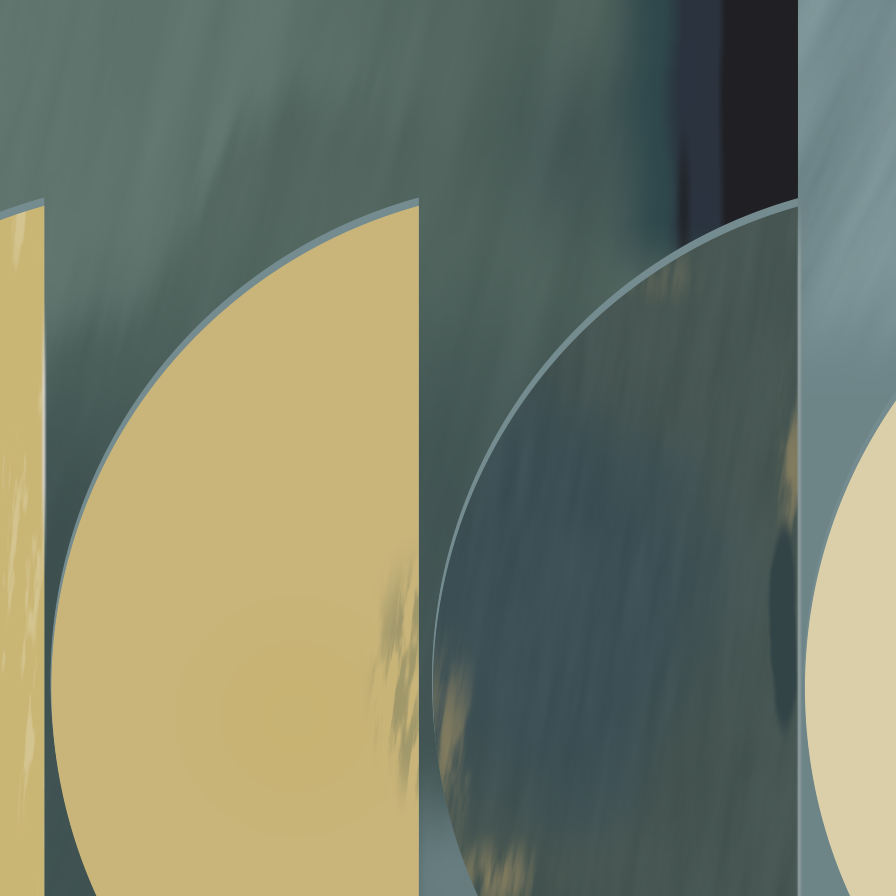
Give the GLSL for this background, as a WebGL 1 fragment shader.

```glsl
precision highp float;
// Painted panels: a row of large clipped discs with pale rims over a
// brushed grey-green wash. Discs are distance functions cut by vertical
// edges; the paint texture is value noise stretched along the strokes.

uniform vec2 u_resolution;

const float RADIUS = 0.5586;
const float CENTER_Y = 0.2318;
const vec2 RIM_SHIFT = vec2(-0.001, 0.009);
const float PANEL_EDGE = 0.8906;

const vec3 SAGE = vec3(0.375, 0.46, 0.43);
const vec3 MOSS = vec3(0.315, 0.39, 0.365);
const vec3 DEEP = vec3(0.255, 0.33, 0.325);
const vec3 MIST = vec3(0.455, 0.545, 0.56);
const vec3 OCHRE = vec3(0.79, 0.71, 0.48);
const vec3 CREAM = vec3(0.855, 0.81, 0.66);
const vec3 TAN = vec3(0.55, 0.51, 0.38);
const vec3 INK = vec3(0.125, 0.127, 0.143);

float hash(vec2 p) {
  return fract(sin(dot(p, vec2(127.1, 311.7))) * 43758.5453);
}

float noise(vec2 p) {
  vec2 i = floor(p), f = fract(p);
  f = f * f * (3.0 - 2.0 * f);
  return mix(mix(hash(i), hash(i + vec2(1.0, 0.0)), f.x),
             mix(hash(i + vec2(0.0, 1.0)), hash(i + 1.0), f.x), f.y);
}

float fbm(vec2 p) {
  float sum = 0.0, amp = 0.5;
  for (int i = 0; i < 4; i++) {
    sum += amp * noise(p);
    p = p * 2.03 + 17.3;
    amp *= 0.5;
  }
  return sum / 0.9375;
}

// Noise drawn out along a near-vertical stroke leaning by "lean"
float strokes(vec2 p, float lean, float density) {
  return fbm(vec2(p.x - lean * p.y, p.y * 0.12) * density);
}

// Soft elliptical spot, 1 at its center
float spot(vec2 p, vec2 center, vec2 radii) {
  return 1.0 - smoothstep(0.0, 1.0, length((p - center) / radii));
}

// Antialiased inside of a signed distance
float inside(float d, float px) {
  return 1.0 - smoothstep(-0.6 * px, 0.6 * px, d);
}

vec3 backdrop(vec2 p) {
  float brush = strokes(p, 0.25, 28.0);
  float cloud = fbm(p * 7.0);
  vec3 col = mix(SAGE, MOSS, smoothstep(0.2, 0.62, p.x));
  // Darker wash with a ragged upper boundary
  float top = 0.64 + 0.25 * smoothstep(0.13, 0.29, p.x);
  float wash = 1.0 - smoothstep(-0.06, 0.04, p.y - top + 0.1 * (brush - 0.5));
  col = mix(col, MOSS, 0.75 * wash);
  col = mix(col, DEEP, 1.0 - smoothstep(0.4, 0.76, p.y + 0.08 * (cloud - 0.5)));
  col = mix(col, DEEP, 0.8 * spot(p, vec2(0.64, 0.83), vec2(0.12, 0.17)));
  col = mix(col, MIST, 0.75 * smoothstep(0.44, 0.48, p.x) * (1.0 - smoothstep(0.02, 0.18, p.y)));
  // Teal, slate and ink bands beside the right panel
  float x = p.x + 0.025 * (fbm(vec2(p.x * 4.0, p.y * 9.0)) - 0.5);
  float high = smoothstep(0.66, 0.76, p.y);
  col = mix(col, vec3(0.18, 0.28, 0.295), high * smoothstep(0.66, 0.735, x));
  col = mix(col, vec3(0.165, 0.2, 0.245), high * smoothstep(0.735, 0.765, x));
  col = mix(col, INK, 0.8 * spot(p, vec2(0.763, 0.77), vec2(0.012, 0.11)));
  col = mix(col, INK, smoothstep(0.8, 0.81, p.x + 0.2 * (x - p.x)));
  return col + 0.05 * (brush - 0.5) * (1.0 - smoothstep(0.65, 0.8, p.x));
}

vec3 mistPanel(vec2 p) {
  float sweep = strokes(p, 0.45, 24.0);
  float upper = smoothstep(0.55, 0.72, p.y);
  return MIST - 0.025 + upper * (0.035 + 0.12 * (sweep - 0.5));
}

vec3 ochrePaint(vec2 p) {
  vec3 col = OCHRE - vec3(0.008, 0.01, 0.03) * spot(p, vec2(0.33, 0.2), vec2(0.2));
  float dry = smoothstep(0.4, 0.65, strokes(p, 0.12, 110.0));
  float patchMask = smoothstep(0.0, 0.6, spot(p, vec2(0.467, 0.24), vec2(0.075, 0.19)));
  col = mix(col, vec3(0.58, 0.56, 0.4), 0.75 * dry * patchMask);
  // Pale scratches on the leftmost slice
  float scratch = smoothstep(0.58, 0.75, strokes(p, 0.06, 90.0));
  float slice = 1.0 - smoothstep(0.05, 0.055, p.x);
  return mix(col, CREAM, slice * 0.6 * scratch) - vec3(0.0, 0.0, 0.025) * slice;
}

vec3 slatePaint(vec2 p) {
  float grain = strokes(p, 0.15, 70.0);
  float cloud = fbm(p * 9.0);
  float blue = smoothstep(0.1, 0.7, spot(p, vec2(0.62, 0.34), vec2(0.32, 0.4)) + 0.5 * (cloud - 0.5));
  vec3 col = mix(vec3(0.275, 0.335, 0.32), vec3(0.235, 0.31, 0.33), blue);
  col += 0.045 * (grain - 0.5) + 0.025 * (cloud - 0.5);
  // Worn tan flecks along the rim and the cut edge
  float worn = spot(p, vec2(0.5, 0.17), vec2(0.045, 0.15))
             + spot(p, vec2(0.55, 0.02), vec2(0.09, 0.06))
             + 0.4 * spot(p, vec2(0.74, 0.69), vec2(0.06, 0.04))
             + spot(p, vec2(0.885, 0.48), vec2(0.028, 0.15));
  col = mix(col, TAN, 0.85 * min(worn, 1.0) * smoothstep(0.35, 0.65, grain));
  float drip = spot(p + vec2(0.02 * (cloud - 0.5), 0.0), vec2(0.875, 0.3), vec2(0.022, 0.17));
  return mix(col, vec3(0.2, 0.265, 0.28), smoothstep(0.1, 0.4, drip));
}

// Lays a rimmed disc cut off at the right by a vertical edge
vec3 layDisc(vec3 col, vec2 p, float centerX, float edge, vec3 paint, float px) {
  vec2 q = p - vec2(centerX, CENTER_Y);
  float cut = inside(p.x - edge, px);
  col = mix(col, MIST, cut * inside(length(q - RIM_SHIFT) - RADIUS, px));
  return mix(col, paint, cut * inside(length(q) - RADIUS, px));
}

// Thin pale highlight along a vertical edge
float edgeLine(vec2 p, float x, float low, float high) {
  return spot(vec2(p.x, 0.0), vec2(x, 0.0), vec2(0.004, 1.0))
       * smoothstep(low, low + 0.12, p.y) * (1.0 - smoothstep(high - 0.12, high, p.y));
}

void main() {
  vec2 p = gl_FragCoord.xy / u_resolution;
  float px = 1.0 / min(u_resolution.x, u_resolution.y);
  vec3 col = mix(mistPanel(p), backdrop(p), inside(p.x - PANEL_EDGE, px));
  vec3 ochre = ochrePaint(p);
  col = layDisc(col, p, 0.1979, 0.0495, ochre, px);
  col = layDisc(col, p, 0.6159, 0.4674, ochre, px);
  col = layDisc(col, p, 1.0417, PANEL_EDGE, slatePaint(p), px);
  col = layDisc(col, p, 1.457, 2.0, CREAM, px);
  col = mix(col, vec3(0.85), 0.7 * edgeLine(p, 0.049, 0.35, 0.68));
  col = mix(col, vec3(0.62, 0.66, 0.65), 0.6 * edgeLine(p, 0.892, -0.1, 0.8));
  gl_FragColor = vec4(col, 1.0);
}
```
